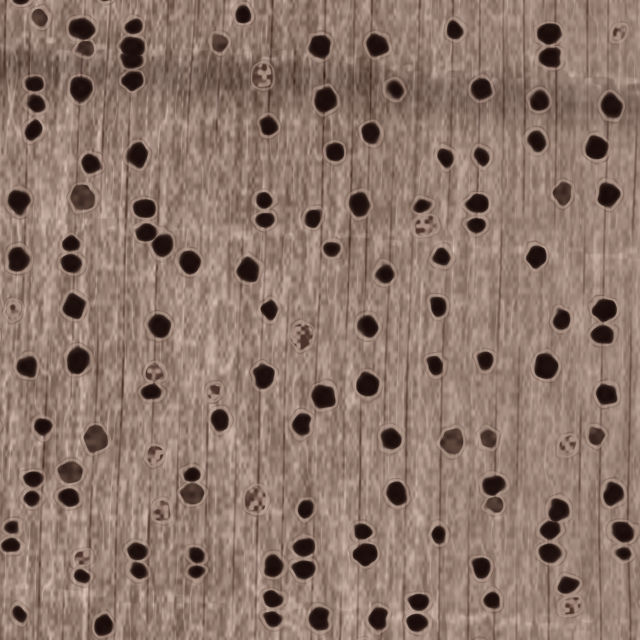
Give the GLSL for this texture, as a Shadertoy shader.

```glsl
float hash(vec2 p) {
    return fract(sin(dot(p, vec2(127.1, 311.7))) * 43758.5453);
}

float noise(vec2 p) {
    vec2 i = floor(p), f = fract(p);
    f = f * f * (3.0 - 2.0 * f);
    return mix(mix(hash(i), hash(i + vec2(1, 0)), f.x),
               mix(hash(i + vec2(0, 1)), hash(i + vec2(1, 1)), f.x), f.y);
}

// Soft line of half width w around zero
float line(float d, float w) {
    return 1.0 - smoothstep(0.0, w, abs(d));
}

// Distance to the nearest pore edge, and that pore's seed
vec2 nearestPore(vec2 uv) {
    vec2 p = uv * 11.0, nearest = vec2(1.0, 0.0);
    for (int j = -1; j <= 1; j++)
    for (int i = -1; i <= 1; i++) {
        vec2 cell = floor(p) + vec2(i, j);
        if (hash(cell + 3.7) > 0.84) continue;
        vec2 centre = cell + 0.17 + 0.66 * vec2(hash(cell + 11.3), hash(cell + 27.9));
        bool paired = hash(cell + 41.1) < 0.26;
        for (int k = 0; k < 2; k++) {
            if (k == 1 && !paired) break;
            float seed = hash(cell + 53.0 + 9.0 * float(k));
            float radius = mix(0.125, 0.205, hash(cell + 67.0 + 5.0 * float(k)));
            vec2 q = p - centre;
            if (paired) q -= vec2(0.06 * (seed - 0.5), (float(k) * 2.0 - 1.0) * (radius + 0.015));
            vec2 shape = paired ? vec2(1.05, 0.9) : vec2(0.94, 1.07);
            float d = length(q / shape) - radius;
            d += 0.07 * (noise(q * 7.0 + seed * 50.0) - 0.5);
            if (d / 11.0 < nearest.x) nearest = vec2(d / 11.0, seed);
        }
    }
    return nearest;
}

vec3 woodGround(vec2 uv) {
    // Fibres lean a little and wander
    float x = uv.x - 0.04 * uv.y * (1.0 - 0.7 * uv.x) + 0.008 * noise(uv * vec2(6, 5));
    float strength = mix(1.15, 0.7, smoothstep(0.3, 1.0, uv.x));
    float fibre = noise(vec2(x * 150.0, uv.y * 10.0)) - 0.5;
    float cells = noise(vec2(x * 250.0, uv.y * 110.0)) - 0.5;
    float walls = line(noise(vec2(x * 85.0, uv.y * 18.0) + 31.0) - 0.5, 0.16);
    float broad = noise(uv * vec2(7, 4) + 5.0) - 0.5;
    float tone = 0.14 * fibre + 0.17 * cells + 0.075 * (walls - 0.35);
    vec3 colour = vec3(0.605, 0.515, 0.465) + tone * strength + 0.06 * broad;

    // Dark rays
    float column = x * 24.0, id = floor(column);
    float offset = (fract(column) - 0.2 - 0.6 * hash(vec2(id, 7.0))) / 24.0;
    float fade = smoothstep(0.15, 0.65, noise(vec2(id * 3.7, uv.y * 7.0)));
    colour -= vec3(0.15, 0.16, 0.145) * line(offset, 0.0032) * fade;

    // Growth rings: pale speckled strips, the top one shaded
    float slope = 0.06 * uv.x + 0.015 * (noise(uv * vec2(6, 1)) - 0.5);
    for (int i = 0; i < 3; i++) {
        float d = uv.y + slope - (i == 0 ? 0.935 : i == 1 ? 0.66 : 0.075);
        float speckle = smoothstep(0.4, 0.75, noise(uv * vec2(75, 95)));
        colour += (i == 0 ? 0.12 : 0.09) * line(d, 0.022) * speckle;
        if (i == 0) colour -= vec3(0.11, 0.105, 0.095) * line(d + 0.035, 0.075);
    }
    return colour;
}

void mainImage(out vec4 fragColor, in vec2 fragCoord) {
    vec2 uv = fragCoord / iResolution.y;
    vec3 colour = woodGround(uv);
    vec2 pore = nearestPore(uv);
    float d = pore.x, seed = pore.y;

    // Pale wall with a thin brown outline
    float broken = noise(uv * 130.0);
    colour = mix(colour, vec3(0.42, 0.32, 0.28), 0.55 * line(d - 0.0065, 0.0025) * broken);
    colour = mix(colour, vec3(0.68, 0.58, 0.53), 0.6 * line(d - 0.0035, 0.003));

    // Open, brown and pale clogged pores
    float mottle = noise(uv * 110.0 + 17.0);
    float rim = smoothstep(-0.006, 0.0, d);
    vec3 fill = mix(vec3(0.09, 0.04, 0.032), vec3(0.22, 0.15, 0.13), 0.75 * rim + 0.25 * mottle);
    if (seed > 0.8) fill = mix(vec3(0.2, 0.13, 0.11), vec3(0.37, 0.28, 0.24), mottle);
    if (seed > 0.9) {
        float clog = smoothstep(0.2, 0.8, noise(uv * 150.0 + 40.0));
        fill = mix(vec3(0.3, 0.2, 0.17), vec3(0.67, 0.57, 0.52), clog);
    }
    colour = mix(fill, colour, smoothstep(-0.0018, 0.0018, d));
    fragColor = vec4(colour, 1.0);
}
```
